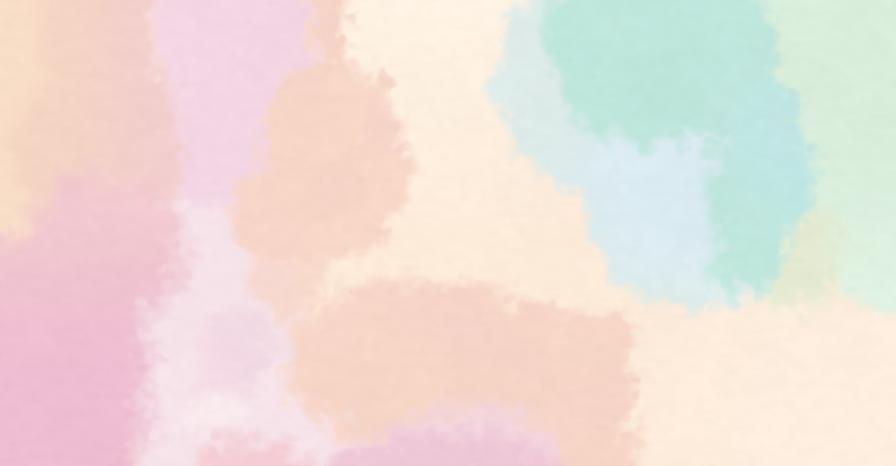
A Shadertoy shader for this background:

```glsl
// Soft pastel wash: overlapping watercolour patches on cream paper.
// Each patch is an ellipse or rounded slab; smooth cellular noise warps
// the plane to fray the edges, and also mottles the paint.

vec2 hash2(vec2 cell) {
    vec3 h = fract(cell.xyx * vec3(0.1031, 0.1030, 0.0973));
    h += dot(h, h.yzx + 33.33);
    return fract((h.xx + h.yz) * h.zy);
}

// Smooth cellular noise: random vectors blended by nearness to cell points
vec2 dabs(vec2 p) {
    vec2 cell = floor(p), sum = vec2(0.0);
    float total = 0.0;
    for (int j = -1; j <= 1; j++)
    for (int i = -1; i <= 1; i++) {
        vec2 id = cell + vec2(i, j);
        vec2 away = id + hash2(id) - p;
        float weight = exp(-7.0 * dot(away, away));
        sum += weight * (2.0 * hash2(id + 57.0) - 1.0);
        total += weight;
    }
    return sum / total;
}

// Coverage of a soft ellipse
float blob(vec2 p, vec2 centre, vec2 radius, float soft) {
    vec2 q = (p - centre) / radius;
    float k = length(q);
    float d = k * (k - 1.0) / max(length(q / radius), 0.001);
    return 1.0 - smoothstep(-soft, soft, d);
}

// Coverage of a soft rounded rectangle
float slab(vec2 p, vec2 centre, vec2 halfSize, float corner, float soft) {
    vec2 q = abs(p - centre) - halfSize + corner;
    float d = length(max(q, 0.0)) + min(max(q.x, q.y), 0.0) - corner;
    return 1.0 - smoothstep(-soft, soft, d);
}

void paint(inout vec3 col, vec3 pigment, float cover) {
    col = mix(col, pigment, cover);
}

void mainImage(out vec4 fragColor, in vec2 fragCoord) {
    vec2 uv = fragCoord / iResolution.xy;
    vec2 p = uv * vec2(1.92, 1.0);

    // Frayed brush edges at three sizes
    vec2 fine = dabs(p * 55.0);
    vec2 broad = dabs(p * 9.0 + 4.0);
    vec2 q = p + 0.014 * broad + 0.016 * dabs(p * 27.0) + 0.012 * fine;
    float edge = 0.024;

    // Cream paper, lighter toward the top
    vec3 col = mix(vec3(0.990, 0.922, 0.852), vec3(0.997, 0.950, 0.893),
                   smoothstep(0.45, 1.0, uv.y));
    paint(col, vec3(0.996, 0.934, 0.878), smoothstep(1.2, 1.8, p.x) * (1.0 - uv.y));

    // Green on the right, with an olive fringe below
    vec3 green = mix(vec3(0.875, 0.945, 0.885), vec3(0.850, 0.932, 0.860), smoothstep(0.3, 0.8, uv.y));
    paint(col, green, blob(q, vec2(2.0, 0.84), vec2(0.41, 0.52), 0.03));
    paint(col, vec3(0.890, 0.918, 0.820), blob(q, vec2(1.71, 0.44), vec2(0.11, 0.10), 0.04));

    // Pale blue
    vec3 blue = mix(vec3(0.870, 0.922, 0.912), vec3(0.860, 0.922, 0.950),
                    blob(p, vec2(1.46, 0.62), vec2(0.22, 0.22), 0.12));
    float sky = max(blob(q, vec2(1.27, 0.83), vec2(0.21, 0.25), edge),
                    blob(q, vec2(1.48, 0.58), vec2(0.23, 0.25), edge));
    paint(col, blue, sky);

    // Teal crown and its arm
    vec3 teal = mix(vec3(0.750, 0.902, 0.862), vec3(0.755, 0.902, 0.895),
                    blob(p, vec2(1.70, 0.70), vec2(0.13, 0.16), 0.10));
    float sea = max(blob(q, vec2(1.41, 0.91), vec2(0.245, 0.22), edge),
                    slab(q, vec2(1.45, 0.81), vec2(0.15, 0.11), 0.06, edge));
    sea = max(sea, slab(q, vec2(1.60, 0.55), vec2(0.075, 0.16), 0.06, edge));
    sea = max(sea, blob(q, vec2(1.645, 0.64), vec2(0.095, 0.18), edge));
    sea = max(sea, blob(q, vec2(1.56, 0.86), vec2(0.10, 0.15), edge));
    paint(col, teal, sea);

    // Apricot margin, pale mauve and lilac column
    paint(col, vec3(0.976, 0.872, 0.780), slab(q, vec2(0.0, 0.8), vec2(0.25, 0.42), 0.05, 0.05));
    float mauve = max(blob(q, vec2(0.45, 0.27), vec2(0.20, 0.37), 0.03),
                      blob(q, vec2(0.64, 0.07), vec2(0.17, 0.10), 0.03));
    paint(col, vec3(0.965, 0.890, 0.915), mauve);
    paint(col, vec3(0.953, 0.838, 0.893), slab(q, vec2(0.51, 0.83), vec2(0.175, 0.26), 0.10, 0.03));
    paint(col, vec3(0.948, 0.842, 0.885), 0.8 * blob(q, vec2(0.49, 0.23), vec2(0.08, 0.09), 0.04));
    paint(col, vec3(0.980, 0.935, 0.942), 0.7 * blob(q, vec2(0.46, 0.11), vec2(0.07, 0.04), 0.03));

    // Terracotta column, then rose filling the lower left
    vec3 clay = mix(vec3(0.958, 0.832, 0.765), vec3(0.948, 0.805, 0.808), smoothstep(0.12, 0.38, p.x));
    float column = max(slab(q, vec2(0.215, 0.85), vec2(0.125, 0.40), 0.08, 0.03),
                       blob(q, vec2(0.21, 0.68), vec2(0.175, 0.23), 0.035));
    paint(col, clay, column);
    vec3 rose = mix(vec3(0.930, 0.740, 0.818), vec3(0.948, 0.785, 0.812), smoothstep(0.2, 0.55, uv.y));
    float corner = max(slab(q, vec2(0.0, 0.15), vec2(0.31, 0.35), 0.08, 0.05),
                       blob(q, vec2(0.22, 0.46), vec2(0.175, 0.16), 0.05));
    paint(col, rose, corner);

    // Peach patches in the middle and along the bottom
    vec3 peach = mix(vec3(0.968, 0.842, 0.772), vec3(0.965, 0.830, 0.785), 0.5 + 0.5 * broad.x);
    float bloom = max(blob(q, vec2(0.715, 0.66), vec2(0.155, 0.21), edge),
                      blob(q, vec2(0.71, 0.97), vec2(0.04, 0.15), edge));
    bloom = max(bloom, blob(q, vec2(0.62, 0.55), vec2(0.115, 0.11), edge));
    bloom = max(bloom, 0.75 * blob(q, vec2(0.62, 0.42), vec2(0.085, 0.12), 0.03));
    bloom = max(bloom, blob(q, vec2(0.885, 0.225), vec2(0.27, 0.175), 0.03));
    bloom = max(bloom, slab(q, vec2(1.21, 0.13), vec2(0.145, 0.21), 0.07, edge));
    paint(col, peach, bloom);

    // Pink and coral along the bottom edge
    paint(col, vec3(0.955, 0.838, 0.868), blob(q, vec2(1.02, 0.05), vec2(0.18, 0.07), 0.03));
    paint(col, vec3(0.936, 0.782, 0.845), blob(q, vec2(0.95, 0.0), vec2(0.25, 0.07), 0.03));
    paint(col, vec3(0.958, 0.800, 0.828), blob(q, vec2(0.54, 0.01), vec2(0.12, 0.05), 0.03));

    // Mottled pigment and paper grain
    col += 0.005 * broad.y + 0.005 * fine.x + 0.004 * dabs(p * vec2(30.0, 90.0)).y;
    fragColor = vec4(clamp(col, 0.0, 1.0), 1.0);
}
```
